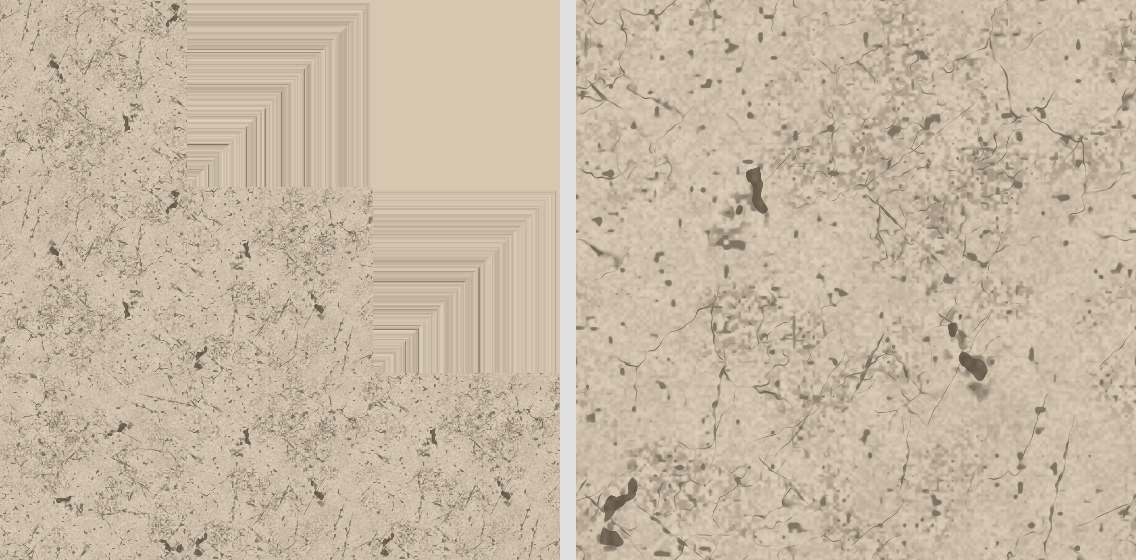
Left: the whole. Right: its middle third, enlarged.
Give the GLSL for this texture, as a WebGL 2 fragment shader.

```glsl
#version 300 es
precision highp float;
// Cracked beige stone tiles in a stepped layout, with mitred stripe panels and a plain corner.

uniform vec2 u_resolution;
out vec4 fragColor;

float hash(vec2 p) {
  vec3 q = fract(p.xyx * 0.1031);
  q += dot(q, q.yzx + 33.33);
  return fract((q.x + q.y) * q.z);
}

vec2 hash2(vec2 p) {
  return vec2(hash(p + 3.7), hash(p + 41.3));
}

// Value noise that repeats once per tile
float noise(vec2 uv, float cells) {
  vec2 p = uv * cells, i = floor(p), f = fract(p);
  f = f * f * (3.0 - 2.0 * f);
  vec2 a = mod(i, cells), b = mod(i + 1.0, cells);
  return mix(mix(hash(a + cells), hash(vec2(b.x, a.y) + cells), f.x),
             mix(hash(vec2(a.x, b.y) + cells), hash(b + cells), f.x), f.y);
}

// Cellular noise: gap between the two nearest points, zero on cell borders
float cellBorder(vec2 p, vec2 period) {
  vec2 i = floor(p), f = fract(p);
  float nearest = 9.0, second = 9.0;
  for (int y = -1; y <= 1; y++)
    for (int x = -1; x <= 1; x++) {
      vec2 o = vec2(x, y);
      float d = length(o + hash2(mod(i + o, period) + period) - f);
      second = min(second, max(nearest, d));
      nearest = min(nearest, d);
    }
  return second - nearest;
}

vec2 wrap(vec2 p) {
  return fract(p + 0.5) - 0.5;
}

vec2 rotate(vec2 p, float a) {
  float c = cos(a), s = sin(a);
  return vec2(c * p.x + s * p.y, c * p.y - s * p.x);
}

// Darkness of the stone, 0 = pale ground, 1 = dark mineral
float stone(vec2 uv, float px) {
  float rough = noise(uv, 48.0), fine = noise(uv, 97.0), grain = noise(uv, 171.0);
  float patches = noise(uv, 7.0);
  vec2 warped = uv + 0.04 * (vec2(noise(uv, 11.0), noise(uv, 13.0)) - 0.5)
                   + 0.02 * (vec2(noise(uv, 37.0), rough) - 0.5)
                   + 0.008 * (vec2(fine, noise(uv, 83.0)) - 0.5);

  // Faintly mottled ground and grain
  float ground = 0.075 + 0.06 * (noise(uv, 5.0) - 0.5) + 0.09 * (noise(uv, 19.0) - 0.5)
               + 0.11 * (fine - 0.5) + 0.2 * (grain - 0.5);

  // Thin broken veins, stretched along the rising diagonal
  vec2 diagonal = vec2(warped.x + warped.y, warped.x - warped.y);
  float wide = cellBorder(diagonal * vec2(3.0, 5.0), vec2(3.0, 5.0));
  float narrow = cellBorder(diagonal * vec2(8.0, 13.0), vec2(8.0, 13.0));
  float broken = smoothstep(0.25, 0.75, 0.5 * rough + 0.5 * fine);
  float marks = (1.0 - smoothstep(0.0, 0.02 + 6.0 * px, wide))
              * smoothstep(0.45, 0.7, noise(uv, 9.0)) * (0.15 + 0.85 * broken);
  marks = max(marks, (1.0 - smoothstep(0.0, 0.04 + 12.0 * px, narrow))
              * smoothstep(0.42, 0.72, patches) * broken * 0.85);

  // Clusters of dust and small specks
  float cluster = smoothstep(0.45, 0.75, 0.5 * patches + 0.5 * noise(uv, 17.0));
  marks = max(marks, 0.32 * cluster * smoothstep(0.35, 0.75, 0.5 * (fine + grain)));
  marks = max(marks, (0.15 + 0.6 * cluster) * smoothstep(0.74, 0.95, noise(uv, 113.0)));
  marks = max(marks, 0.8 * smoothstep(0.74, 0.86, 0.55 * rough + 0.45 * fine));

  // Fine tapered scratches
  for (int k = 0; k < 22; k++) {
    vec2 seed = vec2(k, 7 * k + 5);
    float pick = hash(seed + 19.0);
    float angle = pick < 0.7 ? mix(0.35, 1.4, pick / 0.7) : -0.5 - pick * 0.3;
    vec2 q = rotate(wrap(mix(uv, warped, 0.4) - hash2(seed)), angle);
    float taper = 1.0 - abs(q.x) / mix(0.03, 0.13, hash(seed + 71.0));
    float width = 0.0035 * max(taper, 0.0) * broken * step(0.5, pick);
    float line = 1.0 - smoothstep(width, width + 0.9 * px, abs(q.y));
    marks = max(marks, line * smoothstep(0.0, 0.2, taper) * mix(0.3, 0.85, broken));
  }

  // Torn dark pockets that thin out into flecks
  for (int k = 0; k < 3; k++) {
    float n = float(k);
    vec2 q = wrap(warped - fract(vec2(0.32, 0.67) + n * vec2(0.38, -0.29)));
    q = rotate(q, 0.45 * sin(n * 3.0 + 5.0));
    q.x += 0.012 * sin(q.y * 60.0 + n);
    float girth = mix(0.016, 0.034, smoothstep(0.04, -0.05, q.y));
    float d = length(q / vec2(girth, 0.085)) + 1.3 * (noise(uv, 29.0) - 0.5) + 0.7 * (rough - 0.5);
    marks = max(marks, mix(0.85, 1.15, fine) * (1.0 - smoothstep(0.58, 0.66 + 14.0 * px, d)));
    marks = max(marks, 0.65 * (1.0 - smoothstep(0.8, 2.0, d)) * smoothstep(0.5, 0.7, 0.5 * (rough + fine)));
  }
  return mix(ground, 1.0, marks);
}

// Darkness of a stripe panel, varying along one axis only
float stripes(float t, float seed) {
  vec2 line = vec2(t, seed);
  float dark = 0.11 + 0.08 * (noise(line, 20.0) - 0.5) + 0.14 * (noise(line, 75.0) - 0.5)
             + 0.3 * (noise(line, 160.0) - 0.5);
  dark += 0.6 * smoothstep(0.86, 1.0, noise(line, 128.0));
  return mix(dark, 0.0, smoothstep(0.98, 0.986, t));
}

void main() {
  vec2 grid = gl_FragCoord.xy / u_resolution * 3.0;
  vec2 cell = floor(grid), uv = fract(grid);
  float px = 3.0 / u_resolution.y;
  float stair = cell.x + cell.y, dark = 0.0;

  if (stair < 2.5) {
    // The left column is turned
    if (cell.x < 0.5) uv = cell.y < 0.5 ? vec2(uv.y, 1.0 - uv.x) : 1.0 - uv;
    dark = stone(uv, px);
  } else if (stair < 3.5) {
    // Horizontal and vertical stripes meet on the diagonal
    float mitre = smoothstep(-px, px, uv.y - uv.x);
    dark = mix(stripes(uv.x, 0.25 * cell.x), stripes(uv.y, 0.25 * cell.x + 0.125), mitre);
  }
  fragColor = vec4(vec3(0.838, 0.782, 0.695) - dark * vec3(0.40, 0.40, 0.37), 1.0);
}
```
